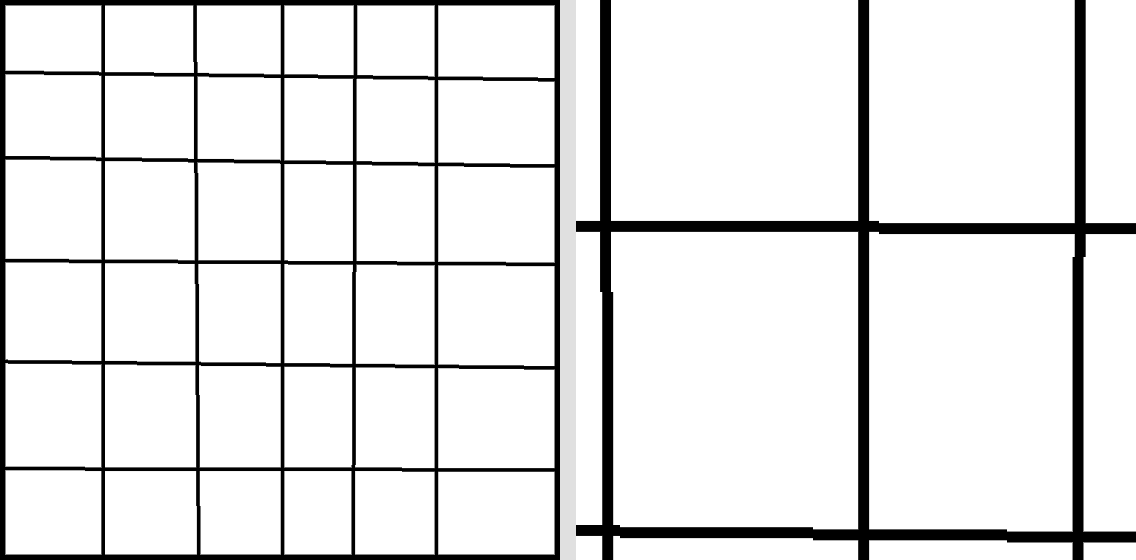
Left: the whole. Right: its middle third, enlarged.
Write a WebGL 1 fragment shader that draws this pattern.

```glsl
precision highp float;

// A hand-ruled lattice: six columns by six rows of white cells in a black frame.
// Five lines each way sit off an even spacing and lean slightly; the lean
// advances in tiny steps, so the slanted strokes show small jogs.

uniform vec2 u_resolution;

const float UNITS = 768.0;        // drafting steps across the canvas
const float CELLS = 6.0;          // columns and rows
const float LINE_WIDTH = 5.0;     // in drafting steps
const float FRAME_WIDTH = 7.5;
const vec3 PAPER = vec3(1.0);
const vec3 INK = vec3(0.0);

// Shift from even spacing at the start (x) and end (y) of each upright line.
vec2 columnShift(int i) {
  if (i == 1) return vec2(13.5);
  if (i == 2) return vec2(11.44, 16.49);
  if (i == 3) return vec2(3.5);
  if (i == 4) return vec2(-24.59, -27.49);
  return vec2(-41.5);
}

// The same for the level lines, counted from the top and read left to right.
vec2 rowShift(int i) {
  if (i == 1) return vec2(-28.8, -18.6);
  if (i == 2) return vec2(-40.1, -27.9);
  if (i == 3) return vec2(-26.63, -21.51);
  if (i == 4) return vec2(-16.12, -7.44);
  return vec2(2.73, 4.5);
}

// Antialiased coverage of a band, given the distance from its middle.
float band(float offset, float width, float pixel) {
  return clamp((0.5 * width - abs(offset)) / pixel + 0.5, 0.0, 1.0);
}

// One leaning line whose centre moves in whole drafting steps.
float ruledLine(float across, float along, float base, vec2 shift, float pixel) {
  float centre = floor(base + mix(shift.x, shift.y, along / UNITS)) + 0.5;
  return band(across - centre, LINE_WIDTH, pixel);
}

// Solid border hugging the canvas edges.
float frame(vec2 p, vec2 pixel) {
  vec2 inset = min(p, UNITS - p);
  vec2 cover = clamp((FRAME_WIDTH - inset) / pixel + 0.5, 0.0, 1.0);
  return max(cover.x, cover.y);
}

void main() {
  vec2 p = gl_FragCoord.xy / u_resolution * UNITS;
  p.y = UNITS - p.y;              // measure down from the top
  vec2 pixel = UNITS / u_resolution;

  float ink = frame(p, pixel);
  for (int i = 1; i < 6; i++) {
    float base = float(i) * UNITS / CELLS;
    ink = max(ink, ruledLine(p.x, p.y, base, columnShift(i), pixel.x));
    ink = max(ink, ruledLine(p.y, p.x, base, rowShift(i), pixel.y));
  }

  gl_FragColor = vec4(mix(PAPER, INK, ink), 1.0);
}
```
